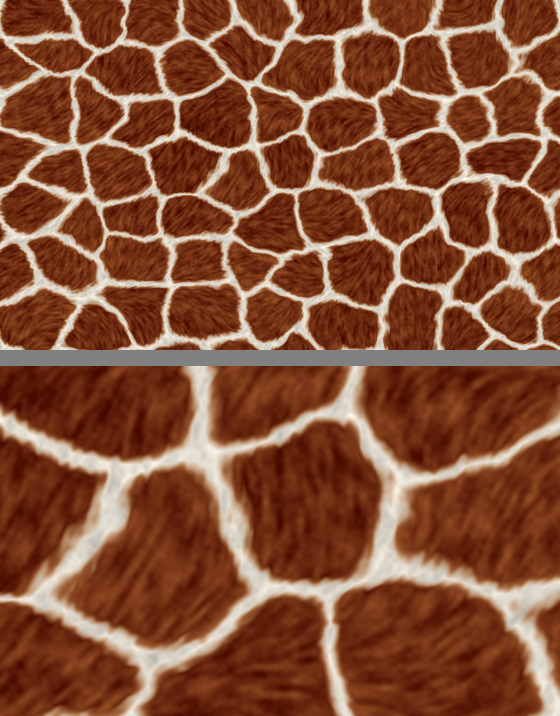
Top, the full canvas; bottom, a detail of the centre.
This texture is drawn by a Shadertoy shader. Its source:

```glsl
#define CELLS vec2(5.7, 6.6)
#define JITTER 0.68
#define WARP 0.30
#define CORNER_SHARPNESS 26.0
#define HAIR_FREQ 150.0
#define HAIR_STEP 0.0032
#define FRAY 0.085
#define DARK_BROWN vec3(0.335, 0.085, 0.018)
#define LIGHT_BROWN vec3(0.545, 0.275, 0.125)
#define RIM_ORANGE vec3(0.66, 0.43, 0.25)
#define CREAM vec3(0.89, 0.865, 0.82)

float hash(vec2 p) {
    return fract(sin(dot(p, vec2(127.1, 311.7))) * 43758.5453);
}

float noise(vec2 p) {
    vec2 i = floor(p), f = fract(p);
    f = f * f * (3.0 - 2.0 * f);
    return mix(mix(hash(i), hash(i + vec2(1, 0)), f.x),
               mix(hash(i + vec2(0, 1)), hash(i + vec2(1, 1)), f.x), f.y);
}

vec2 noise2(vec2 p) {
    return vec2(noise(p), noise(p + vec2(37.2, 91.7))) - 0.5;
}

// Jittered patch centre, with every other row shifted by half a cell
vec2 patchCentre(vec2 cell) {
    vec2 offset = vec2(hash(cell), hash(cell + 57.3)) - 0.5;
    return cell + 0.5 + JITTER * offset + vec2(0.5 * mod(cell.y, 2.0), 0.0);
}

// x: distance to the rounded patch border, y: random value of the patch
vec2 patches(vec2 p) {
    vec2 base = floor(p), nearest = vec2(0), nearestCell = vec2(0);
    float best = 1e3;
    for (int y = -2; y <= 2; y++)
    for (int x = -2; x <= 2; x++) {
        vec2 cell = base + vec2(x, y);
        vec2 r = patchCentre(cell) - p;
        float d = dot(r, r);
        if (d < best) { best = d; nearest = r; nearestCell = cell; }
    }
    float sum = 1e-9;
    for (int y = -2; y <= 2; y++)
    for (int x = -2; x <= 2; x++) {
        vec2 r = patchCentre(base + vec2(x, y)) - p;
        vec2 between = r - nearest;
        if (dot(between, between) > 1e-5) {
            float d = dot(0.5 * (r + nearest), normalize(between));
            sum += exp(-CORNER_SHARPNESS * d);
        }
    }
    return vec2(-log(sum) / CORNER_SHARPNESS, hash(nearestCell + 13.7));
}

// Noise smeared along a slowly turning direction gives short hairs
float hairs(vec2 uv) {
    float angle = 0.6 + 4.5 * noise(uv * 3.5 + 5.0);
    vec2 along = HAIR_STEP * vec2(cos(angle), sin(angle));
    float sum = 0.0;
    for (int i = -3; i <= 3; i++)
        sum += noise((uv + along * float(i)) * HAIR_FREQ);
    return sum / 7.0 - 0.5;
}

void mainImage(out vec4 fragColor, in vec2 fragCoord) {
    vec2 uv = fragCoord / iResolution.y;
    float hair = hairs(uv);
    float clump = noise(uv * 48.0) - 0.5;

    // Wobbly patch outlines with a frayed edge
    vec2 p = uv * CELLS + 20.0;
    p += WARP * noise2(p * 1.6) + 0.09 * noise2(p * 5.0);
    vec2 hide = patches(p);
    float edge = hide.x + FRAY * hair + 0.014 * clump;
    edge += 0.028 * (noise(uv * 9.0 + 3.0) - 0.5);

    // Brown fur with hairs, tufts and a tone for each patch
    float grain = noise(uv * 210.0) - 0.5;
    float tone = 0.46 + 1.7 * hair + 0.28 * clump + 0.22 * grain;
    tone += 0.22 * (hide.y - 0.5) + 0.25 * (noise(uv * 7.0) - 0.5);
    vec3 fur = mix(DARK_BROWN, LIGHT_BROWN, clamp(tone, -0.25, 1.3));

    // Cream lines fade through an orange rim into the fur
    vec3 cream = CREAM * (1.0 + 0.35 * hair + 0.07 * grain);
    vec3 color = mix(cream, RIM_ORANGE, smoothstep(0.012, 0.076, edge));
    color = mix(color, fur, smoothstep(0.046, 0.096, edge));
    fragColor = vec4(clamp(color, 0.0, 1.0), 1.0);
}
```
